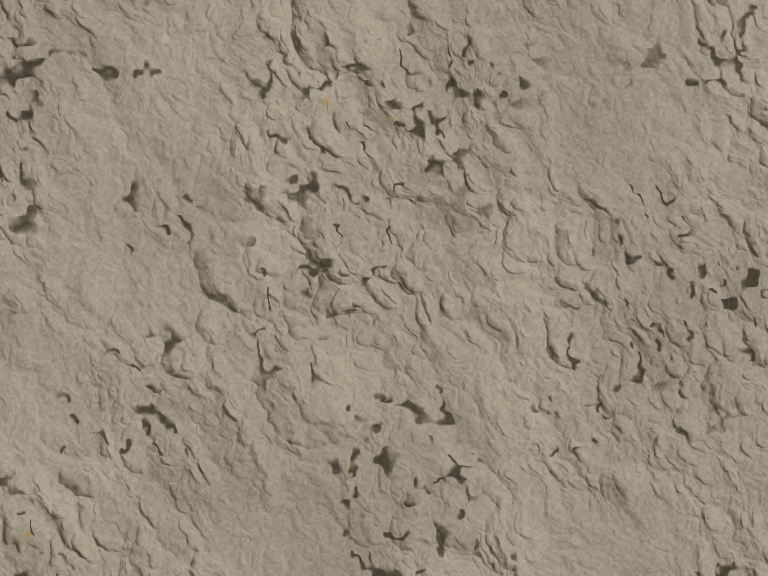
Write a Shadertoy shader that draws this texture.

```glsl
const vec3 DARK_SOIL = vec3(0.25, 0.22, 0.175);
const vec3 PALE_SOIL = vec3(0.64, 0.60, 0.53);
const vec3 CHALK = vec3(0.71, 0.68, 0.61);
const vec3 OCHRE = vec3(0.66, 0.54, 0.34);
const vec2 SUN = vec2(0.83, 0.56);       // direction towards the light
const float SUN_SLOPE = 0.62;
const float FLAT_TONE = 0.92;            // tone of level ground
const float LIT_GAIN = 0.15;
const float SHADE_GAIN = 0.55;
const float SHADOW_DEPTH = 0.65;
const float CRACK_DEPTH = 0.85;
const float GRAIN = 0.16;
const float MOTTLE = 0.2;
const float STRETCH = 0.62;              // crumbs lengthen along the slope
const float BLUR = 0.0016;

vec3 hash3(vec2 p) {
    vec3 q = fract(p.xyx * vec3(0.1031, 0.1030, 0.0973));
    q += dot(q, q.yxz + 33.33);
    return fract((q.xxy + q.yzz) * q.zyx);
}

float noise(vec2 p) {
    vec2 i = floor(p), f = fract(p);
    f = f * f * (3.0 - 2.0 * f);
    return mix(mix(hash3(i).x, hash3(i + vec2(1, 0)).x, f.x),
               mix(hash3(i + vec2(0, 1)).x, hash3(i + vec2(1, 1)).x, f.x), f.y);
}

vec2 jitter(vec2 p) {
    return vec2(noise(p), noise(p + 47.0)) - 0.5;
}

// Axes across and along the direction of the crumbs
vec2 slopeSpace(vec2 p) {
    return vec2(dot(p, vec2(0.866, 0.5)), STRETCH * dot(p, vec2(-0.5, 0.866)));
}

// Scattered clods, steep on the shaded side and sinking into the ground sunwards
float lumps(vec2 p, vec2 sun, float scale, float density) {
    vec2 g = p * scale, id = floor(g), f = g - id;
    float best = 0.0;
    for (int y = -1; y <= 1; y++)
    for (int x = -1; x <= 1; x++) {
        vec2 cell = vec2(x, y);
        vec3 h = hash3(id + cell + scale);
        if (fract(h.z * 7.31) > density) continue;
        float radius = mix(0.22, 0.6, h.z * h.z);
        vec2 d = (f - cell - 0.2 - 0.6 * h.xy) / radius;
        float m = max(0.0, 1.0 - dot(d, d));
        best = max(best, radius * m * (2.0 - m) * (0.6 - 0.45 * dot(d, sun)));
    }
    return best / scale;
}

// Crumbly soil: billows with sharp creases in five sizes
float rubble(vec2 p) {
    float sum = 0.0, freq = 8.0, amp = 0.014;
    for (int i = 0; i < 5; i++) {
        float n = 2.0 * noise(p * freq) - 1.0;
        sum += amp * sqrt(n * n + 0.01);
        p = mat2(0.96, 0.28, -0.28, 0.96) * p + 3.7;
        freq *= 2.15;
        amp *= 0.53;
    }
    return sum;
}

float height(vec2 p) {
    float rough = 0.25 + 0.75 * smoothstep(0.3, 0.65, noise(p * 3.7 + 5.0));
    vec2 w = p + 0.03 * jitter(p * 13.0 + 9.0) + 0.016 * jitter(p * 34.0) + 0.007 * jitter(p * 85.0);
    vec2 s = slopeSpace(w);
    vec2 sun = vec2(1.0, 0.05);
    float clods = 0.26 * lumps(w + 1.7, SUN, 5.5, 0.2) + 0.3 * rough * lumps(w + 4.3, SUN, 12.0, 0.35);
    float crumbs = 0.42 * lumps(s + 2.0, sun, 23.0, 0.45) + 0.4 * lumps(s + 7.0, sun, 44.0, 0.45);
    return clods + rough * crumbs + (0.55 + 0.45 * rough) * rubble(s + 6.0);
}

float castShadow(vec2 p, float base) {
    float rise = 0.0;
    for (int i = 1; i <= 5; i++) {
        float t = 0.0013 * float(i * i);
        rise = max(rise, height(p + SUN * t) - base - SUN_SLOPE * t);
    }
    return smoothstep(0.0, 0.005, rise);
}

// Short ragged fissures, gathered in patches
float cracks(vec2 p) {
    vec2 w = p + 0.022 * jitter(p * 42.0) + 0.01 * jitter(p * 90.0);
    float line = 1.0 - smoothstep(0.02, 0.13, abs(noise(slopeSpace(w) * 30.0 + 3.0) - 0.5));
    float patches = smoothstep(0.5, 0.68, noise(p * 8.0 + 20.0));
    return line * patches * smoothstep(0.52, 0.68, noise(p * 55.0));
}

void mainImage(out vec4 fragColor, in vec2 fragCoord) {
    vec2 p = fragCoord / iResolution.y;

    // Sunlight on the relief
    float facing = (height(p - SUN * BLUR) - height(p + SUN * BLUR)) / (2.0 * BLUR);
    float tone = FLAT_TONE + (facing > 0.0 ? LIT_GAIN * (1.0 - exp(-3.0 * facing))
                                           : SHADE_GAIN * facing);
    tone = max(tone, 0.2) * (1.0 - SHADOW_DEPTH * castShadow(p, height(p)));
    tone *= 1.0 - CRACK_DEPTH * cracks(p);

    // Sandy grain and broad patches
    tone += GRAIN * (noise(p * 230.0) - 0.5);
    tone += MOTTLE * (0.6 * noise(p * 2.3 + 8.0) + 0.6 * noise(p * 6.5) - 0.6);
    vec3 color = mix(DARK_SOIL, PALE_SOIL, clamp(tone, -0.15, 1.12));

    // Sparse pale pebbles
    vec2 g = p * 8.0, id = floor(g);
    vec3 h = hash3(id + 90.0);
    vec2 offset = fract(g) - 0.2 - 0.6 * h.xy;
    float size = mix(0.04, 0.1, fract(h.z * 37.0));
    float pebble = 1.0 - smoothstep(0.5 * size, size, length(offset) + 0.05 * (noise(p * 90.0) - 0.5));
    vec3 stone = mix(CHALK, OCHRE, step(0.6, fract(h.z * 91.0))) * (0.7 + 0.3 * tone);
    color = mix(color, stone, 0.75 * pebble * step(h.z, 0.14));

    fragColor = vec4(color, 1.0);
}
```
